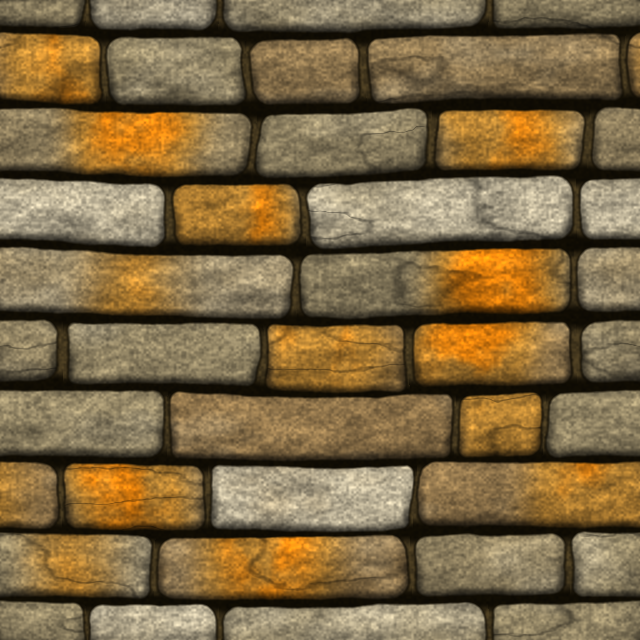
Give the GLSL for this texture, as a WebGL 1 fragment shader.

```glsl
precision highp float;
uniform vec2 u_resolution;

const float ROWS = 9.0;
const vec3 OLIVE_GREY = vec3(0.54, 0.49, 0.37);
const vec3 PALE_GREY = vec3(0.70, 0.66, 0.56);
const vec3 BROWN = vec3(0.54, 0.43, 0.27);
const vec3 OCHRE = vec3(0.67, 0.48, 0.19);
const vec3 ORANGE = vec3(0.85, 0.48, 0.05);
const vec3 EARTH = vec3(0.27, 0.22, 0.12);
const vec3 SHADOW = vec3(0.06, 0.045, 0.012);

float hash(vec2 p) {
  return fract(sin(dot(p, vec2(127.1, 311.7))) * 43758.5453);
}

vec2 wrap(vec2 cell, vec2 period) {
  return floor(mod(cell + 0.5, period));
}

// Value noise on the unit square, repeating at its edges
float noise(vec2 p, vec2 period) {
  vec2 cell = floor(p * period);
  vec2 f = fract(p * period);
  f = f * f * (3.0 - 2.0 * f);
  float a = hash(wrap(cell, period));
  float b = hash(wrap(cell + vec2(1.0, 0.0), period));
  float c = hash(wrap(cell + vec2(0.0, 1.0), period));
  float d = hash(wrap(cell + vec2(1.0, 1.0), period));
  return mix(mix(a, b, f.x), mix(c, d, f.x), f.y);
}

float fbm(vec2 p, vec2 period) {
  float sum = 0.0;
  float amp = 0.53;
  for (int i = 0; i < 4; i++) {
    sum += amp * noise(p, period);
    period *= 2.0;
    amp *= 0.5;
  }
  return sum;
}

float roundBox(vec2 p, vec2 halfSize, float radius) {
  vec2 q = abs(p) - halfSize + radius;
  return length(max(q, 0.0)) + min(max(q.x, q.y), 0.0) - radius;
}

// Most courses hold three stones, some two or four
float stonesInRow(float row) {
  float extra = 1.0 - step(0.5, abs(mod(row, 4.0) - 1.0));
  float fewer = 1.0 - step(0.5, abs(row - 4.0));
  return 3.0 + extra - fewer;
}

float joint(float k, float count, float row) {
  return k + 0.66 * (hash(vec2(floor(mod(k + 0.5, count)), row + 20.0)) - 0.5);
}

vec3 stoneColor(vec2 p, vec2 local, vec2 halfSize, vec2 id) {
  float blotch = fbm(p, vec2(7.0, 12.0));
  float pale = smoothstep(0.68, 0.95, hash(id + 3.1));
  float warm = smoothstep(0.35, 1.0, hash(id + 8.7));
  vec3 color = mix(OLIVE_GREY, BROWN, warm * 0.9);
  color = mix(color, PALE_GREY, clamp(pale + 1.4 * (blotch - 0.55), 0.0, 1.0));

  // Rust stain centred somewhere along the stone
  float centre = (hash(id + 5.3) - 0.5) * halfSize.x;
  float reach = (local.x - centre) / 0.1;
  float stained = step(0.52, hash(id + 11.9)) * (1.0 - pale);
  float stain = stained * exp(-reach * reach) * (0.45 + blotch);
  color = mix(color, OCHRE, smoothstep(0.08, 0.6, stain));
  float hot = smoothstep(0.4, 0.68, fbm(p, vec2(12.0, 10.0)));
  return mix(color, ORANGE, smoothstep(0.4, 0.95, stain) * hot);
}

// Grain, pits, cracks and light from above
float stoneShade(vec2 p, float depth, float v, float grain, vec2 id) {
  vec2 period = vec2(18.0, 34.0);
  float height = fbm(p, period);
  float relief = height - fbm(p + vec2(-0.002, 0.004), period);
  float ridge = abs(noise(p + 0.03 * height, vec2(6.0, 24.0)) - 0.5);
  float crack = (1.0 - smoothstep(0.0, 0.05, ridge)) * step(0.7, hash(id + 2.4));
  float rim = mix(0.38, 0.85, smoothstep(-1.0, 0.9, v));
  float shade = mix(rim, 1.0, smoothstep(0.0, 0.016, depth));
  shade *= 1.0 + 0.13 * v + 0.5 * (height - 0.5) + 1.0 * relief;
  return shade * (1.0 + 0.5 * (grain - 0.5)) * (1.0 - 0.3 * crack);
}

void main() {
  vec2 p = gl_FragCoord.xy / u_resolution;
  float pixel = 1.0 / min(u_resolution.x, u_resolution.y);

  // Bend the courses, then find the stone
  vec2 bend = vec2(noise(p, vec2(5.0, 11.0)), noise(p, vec2(4.0, 5.0))) - 0.5;
  vec2 wall = p + bend * vec2(0.016, 0.017);
  float course = (1.0 - wall.y) * ROWS + 0.5;
  float row = floor(mod(floor(course) + 0.5, ROWS));
  float count = stonesInRow(row);
  float u = wall.x * count - 0.14 - row * 4.0 / ROWS;
  float k = floor(u + 0.5);
  k -= 1.0 - step(joint(k, count, row), u);
  float left = joint(k, count, row);
  float right = joint(k + 1.0, count, row);
  vec2 id = vec2(floor(mod(k + 0.5, count)), row);

  // Stone outline
  vec2 local = vec2((u - 0.5 * (left + right)) / count, (0.5 - fract(course)) / ROWS);
  float shrink = hash(id + 6.2);
  vec2 gap = vec2(0.006, 0.0052) + vec2(0.003, 0.004) * shrink * shrink;
  vec2 halfSize = vec2(0.5 * (right - left) / count, 0.5 / ROWS) - gap;
  local.y -= 0.001;
  local.y += 0.005 * (hash(id + 9.4) - 0.5) * local.x / halfSize.x;
  float d = roundBox(local, halfSize, mix(0.012, 0.03, hash(id + 1.7)));
  d += 0.007 * (fbm(p, vec2(22.0, 26.0)) - 0.5);
  float v = clamp(local.y / halfSize.y, -1.0, 1.0);

  // Stone over shaded mortar
  float grain = 0.6 * noise(p, vec2(256.0)) + 0.4 * noise(p, vec2(160.0));
  float open = (1.0 - smoothstep(0.6, 1.0, abs(v))) * smoothstep(-0.001, 0.006, d);
  vec3 mortar = mix(SHADOW, EARTH, open) * (0.7 + 0.6 * grain);
  vec3 stone = stoneColor(p, local, halfSize, id) * stoneShade(p, -d, v, grain, id);
  float soft = 0.001 + pixel;
  gl_FragColor = vec4(mix(stone, mortar, smoothstep(-soft, soft, d)), 1.0);
}
```
